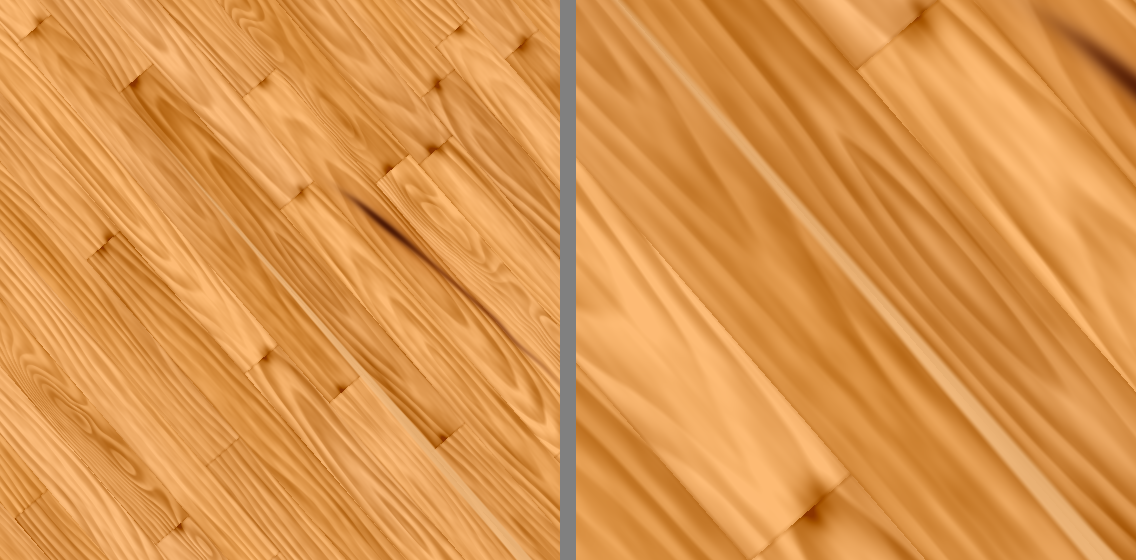
Left, the full canvas; right, a detail of the centre.
Write a Shadertoy shader that draws this texture.

```glsl
// Diagonal oak strip flooring with flowing grain, knots and one pale seam.

float hash(vec2 p) {
    vec3 q = fract(vec3(p.xyx) * 0.1031);
    q += dot(q, q.yzx + 33.33);
    return fract((q.x + q.y) * q.z);
}

float noise(vec2 p) {
    vec2 cell = floor(p), f = fract(p);
    f = f * f * (3.0 - 2.0 * f);
    return mix(mix(hash(cell), hash(cell + vec2(1, 0)), f.x),
               mix(hash(cell + vec2(0, 1)), hash(cell + vec2(1, 1)), f.x), f.y);
}

// Soft elliptical spot: 1 at its centre, fading to 0.
float spot(vec2 offset, vec2 radius) {
    vec2 d = offset / radius;
    return exp(-dot(d, d));
}

// x runs along the boards, y across them.
vec2 toBoards(vec2 p) {
    return vec2(dot(p, vec2(0.656, -0.755)), dot(p, vec2(0.755, 0.656)));
}

void mainImage(out vec4 fragColor, in vec2 fragCoord) {
    vec2 canvas = fragCoord / iResolution.xy;
    vec2 w = toBoards(canvas);
    float pixel = 1.0 / iResolution.y;

    // Staggered boards, laid out from the pale seam
    float boardWidth = 0.08, boardLength = 0.85;
    float seam = w.y - 0.7075;
    float lane = floor(seam / boardWidth);
    float across = seam - (lane + 0.5) * boardWidth;
    float shifted = w.x + 3.0 + hash(vec2(lane + 40.0, 7.0)) * boardLength;
    float along = mod(shifted, boardLength);
    vec2 board = vec2(lane + 40.0, floor(shifted / boardLength));
    float shade = hash(board + 3.0), figure = hash(board + 19.0);
    float seed = floor(hash(board + 31.0) * 90.0);

    // Growth rings: straight boards or long pointed arches
    vec2 g = w + vec2(seed, 0.0);
    float tilt = (hash(board + 11.0) - 0.5) * 0.1;
    float straight = w.y + tilt * w.x;
    float arch = length(vec2((along - 0.4) * 0.09, across + 0.015 * (shade - 0.5)));
    float rings = 72.0 * (figure > 0.68 ? arch : straight);
    rings += 2.6 * noise(g * vec2(3.0, 9.0)) + 0.9 * noise(g * vec2(7.0, 45.0));

    // Scattered knots bend the rings into eyes
    float stain = 0.0;
    for (int i = 0; i < 9; i++) {
        float k = float(i);
        vec2 home = vec2(fract(0.13 + k * 0.618), fract(0.25 + k * 0.383));
        vec2 offset = w - toBoards(home);
        offset.y += 0.012 * (noise(w * 22.0 + k) - 0.5);
        float knot = spot(offset, vec2(0.09, 0.024));
        rings += 4.0 * knot;
        stain += knot * noise(w * vec2(18.0, 50.0) + k);
    }

    // Dark latewood lines, broken pores and fine fibre
    float phase = fract(rings);
    float line = smoothstep(0.1, 0.72, phase) * (1.0 - smoothstep(0.8, 1.0, phase));
    float strength = 0.15 + 0.85 * noise(g * vec2(4.0, 32.0) + 50.0);
    float fibre = noise(g * vec2(9.0, 150.0));
    float pores = noise(g * vec2(45.0, 210.0) + 13.0);
    float flow = noise(g * vec2(2.0, 17.0) + 70.0);
    float streak = smoothstep(0.7, 0.95, noise(g * vec2(5.0, 85.0) + 25.0));

    float tone = 0.92 + 0.26 * (shade - 0.5) + 0.38 * (flow - 0.5);
    tone += 0.28 * (fibre - 0.5) + 0.16 * (pores - 0.5);
    tone -= 0.62 * line * strength + 0.3 * streak + 0.3 * stain;
    tone -= lane == 0.0 ? 0.22 : 0.0;
    tone -= 0.13 * smoothstep(1.0, 1.2, w.y);

    // Joints along the sides, and at the ends with a small dark chip
    float side = 0.5 * boardWidth - abs(across);
    float sideGap = 1.0 - smoothstep(0.0, 0.002 + pixel, side);
    tone -= 0.3 * sideGap * noise(vec2(w.x * 5.0, lane + 60.0));
    float end = min(along, boardLength - along);
    tone -= 0.22 * (1.0 - smoothstep(0.0, 0.002 + pixel, end));
    float chip = spot(vec2(end, across - 0.024 * (shade - 0.3)), vec2(0.014, 0.011));
    tone -= 1.1 * chip * step(0.45, figure) * (0.5 + fibre);

    // Honey to straw, with a rosy cast on some boards
    tone = clamp(tone, -0.6, 1.12);
    vec3 color = mix(vec3(0.70, 0.39, 0.07), vec3(0.96, 0.695, 0.415), tone);
    color += vec3(-0.01, 0.01, 0.055) * (noise(g * vec2(3.0, 12.0) + 8.0) - 0.35);

    // Long burnt mark tapering into a crack
    float curve = w.y - 0.911 - 0.17 * w.x + 0.12 * w.x * w.x;
    curve += 0.006 * (noise(w * vec2(16.0, 5.0)) - 0.5);
    float halo = spot(vec2(w.x - 0.03, curve), vec2(0.13, 0.025));
    float core = spot(vec2(w.x - 0.005, curve), vec2(0.075, 0.0075));
    float reach = smoothstep(-0.11, -0.03, w.x) * (1.0 - smoothstep(0.25, 0.5, w.x));
    float crack = reach * spot(vec2(0.0, curve), vec2(1.0, 0.0045));
    color = mix(color, vec3(0.70, 0.35, 0.04), 0.75 * halo * (0.5 + 0.5 * flow));
    color = mix(color, vec3(0.48, 0.19, 0.02), 0.7 * crack);
    color = mix(color, vec3(0.27, 0.08, 0.01), 0.9 * core);

    // Pale seam, widening down the slope
    float halfWidth = 0.001 + 0.009 * smoothstep(-0.5, 0.6, w.x);
    float pale = 1.0 - smoothstep(halfWidth - 0.002, halfWidth + 0.002, abs(seam));
    pale *= smoothstep(-0.48, -0.2, w.x);
    vec3 sapwood = vec3(0.96, 0.75, 0.52) - 0.06 * fibre;
    color = mix(color, sapwood, 0.85 * pale);

    fragColor = vec4(clamp(color, 0.0, 1.0), 1.0);
}
```
